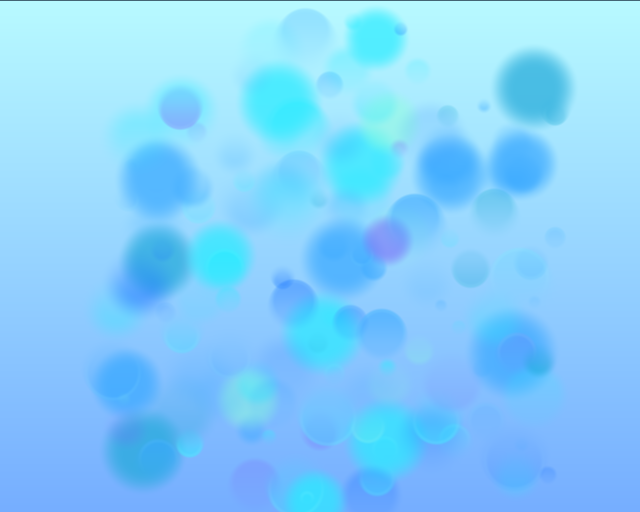
Give the GLSL for this background, as a WebGL 2 fragment shader.

```glsl
#version 300 es
precision highp float;

uniform vec2 u_resolution;
out vec4 fragColor;

#define GRID vec2(12.0, 11.0)
#define FIELD_MIN vec2(0.215, 0.0)
#define FIELD_MAX vec2(1.09, 0.96)
#define RADIUS_MIN 0.010
#define RADIUS_MAX 0.060
#define EDGE_CRISP 0.003
#define RIM_STRENGTH 0.10
#define GLOW_STRENGTH 0.70
#define DISC_STRENGTH 0.62
#define SKY_TOP vec3(0.72, 0.98, 1.0)
#define SKY_BOTTOM vec3(0.46, 0.68, 1.0)

const vec3 CYAN = vec3(0.16, 0.92, 1.0);
const vec3 AZURE = vec3(0.22, 0.66, 1.0);
const vec3 COBALT = vec3(0.10, 0.45, 1.0);
const vec3 TEAL = vec3(0.12, 0.66, 0.85);
const vec3 VIOLET = vec3(0.47, 0.38, 0.98);
const vec3 MINT = vec3(0.55, 1.0, 0.86);

float hash(vec2 p) {
    return fract(sin(dot(p, vec2(12.9898, 78.233))) * 43758.5453);
}

// Soft round region: one inside, zero outside.
float zone(vec2 p, float x, float y, float size) {
    vec2 d = (p - vec2(x, y)) / size;
    return 1.0 - smoothstep(0.3, 1.9, dot(d, d));
}

// Broad colour regions of the composition
float cyanZone(vec2 p) {
    return zone(p, 0.546, 0.80, 0.065) + zone(p, 0.705, 0.68, 0.065)
         + zone(p, 0.735, 0.925, 0.05) + zone(p, 0.43, 0.50, 0.055)
         + zone(p, 0.63, 0.35, 0.065) + zone(p, 0.755, 0.14, 0.065)
         + zone(p, 0.616, 0.02, 0.05);
}

float blueZone(vec2 p) {
    return zone(p, 0.88, 0.66, 0.06) + zone(p, 0.31, 0.65, 0.065)
         + zone(p, 0.67, 0.495, 0.065) + zone(p, 1.0, 0.31, 0.07)
         + zone(p, 0.248, 0.25, 0.055) + zone(p, 1.02, 0.68, 0.055);
}

float tealZone(vec2 p) {
    return zone(p, 1.043, 0.828, 0.065) + zone(p, 0.28, 0.12, 0.065)
         + zone(p, 0.31, 0.49, 0.06);
}

// Chooses a disc colour, favouring the region that it lies in.
vec3 discColor(vec2 center, float pick) {
    if (pick < 0.04) return MINT;
    if (pick < 0.09) return VIOLET;
    if (pick < 0.14) return TEAL;
    float cyanShare = 0.56 + 0.4 * (cyanZone(center) - blueZone(center));
    if (pick < cyanShare) return CYAN;
    return pick < 0.88 ? AZURE : COBALT;
}

// Blends one disc that is clearer on one side and melts away on the other.
vec3 addDisc(vec3 base, vec2 d, float radius, vec3 color, vec4 rnd) {
    float side = rnd.x < 0.5 ? -1.0 : 1.0;
    float focus = smoothstep(-0.9, 0.9, side * d.y / radius);
    float softness = radius * mix(0.2, 0.65, rnd.y);
    float crisp = mix(EDGE_CRISP, softness, smoothstep(0.15, 0.55, rnd.z));
    float blur = mix(softness, crisp, focus);
    float dist = length(d) - radius;
    float cover = 1.0 - smoothstep(-blur, blur, dist);
    float opacity = DISC_STRENGTH * mix(0.2, 1.0, rnd.w * rnd.w) * mix(0.4, 1.0, focus);
    vec3 result = mix(base, color, cover * opacity);

    // Thin pale rim on the sharper discs
    float rim = 1.0 - smoothstep(0.0, 2.0 * EDGE_CRISP, abs(dist + EDGE_CRISP));
    float sharp = 1.0 - smoothstep(0.15, 0.35, rnd.z);
    return mix(result, vec3(0.7, 0.98, 1.0), rim * focus * sharp * RIM_STRENGTH);
}

void main() {
    vec2 p = gl_FragCoord.xy / u_resolution.y;
    p.x += 0.625 - 0.5 * u_resolution.x / u_resolution.y;

    // Vertical sky gradient, then the broad glows
    vec3 color = mix(SKY_BOTTOM, SKY_TOP, p.y);
    color = mix(color, AZURE, GLOW_STRENGTH * min(blueZone(p), 1.0));
    color = mix(color, TEAL, GLOW_STRENGTH * min(tealZone(p), 1.0));
    color = mix(color, CYAN, GLOW_STRENGTH * min(cyanZone(p), 1.0));
    color = mix(color, MINT, 0.5 * zone(p, 0.76, 0.76, 0.05) + 0.5 * zone(p, 0.485, 0.22, 0.05));
    color = mix(color, VIOLET, 0.6 * zone(p, 0.757, 0.53, 0.04));

    // Jittered grid: only the cells near this point can reach it
    vec2 cellSize = (FIELD_MAX - FIELD_MIN) / GRID;
    vec2 home = floor((p - FIELD_MIN) / cellSize);
    for (int i = 0; i < 25; i++) {
        vec2 cell = home + vec2(i % 5, i / 5) - 2.0;
        if (any(lessThan(cell, vec2(0.0))) || any(greaterThanEqual(cell, GRID))) continue;
        vec2 center = FIELD_MIN + (cell + vec2(hash(cell + 1.3), hash(cell + 7.1))) * cellSize;
        float radius = mix(RADIUS_MIN, RADIUS_MAX, hash(cell + 13.7));
        if (length(p - center) > 1.7 * radius) continue;
        // The field narrows at its top and bottom
        if (abs(center.y - 0.45) > 0.38 && abs(center.x - 0.66) > 0.18) continue;
        vec4 rnd = vec4(hash(cell + 19.2), hash(cell + 23.9), hash(cell + 31.4), hash(cell + 37.8));
        color = addDisc(color, p - center, radius, discColor(center, hash(cell + 43.6)), rnd);
    }

    // Fine dark line along the top edge
    color = mix(color, vec3(0.15, 0.25, 0.32), 0.8 * smoothstep(0.9975, 0.999, p.y));
    fragColor = vec4(color, 1.0);
}
```
